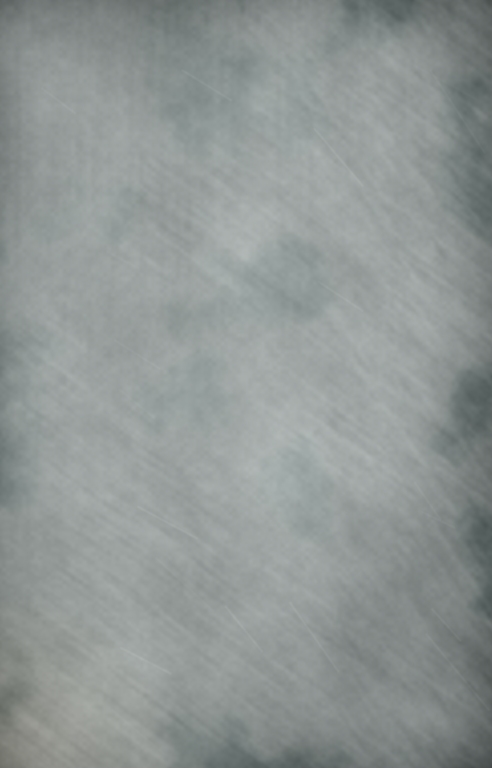
Give the GLSL for this texture, as a WebGL 2 fragment shader.

```glsl
#version 300 es
precision highp float;
// Worn grey-green metal plate: cloudy mottling from layered value noise,
// brushed streaks from stretched noise, scattered hairline scratches,
// and uneven dark edges with a warm lower-left corner.

uniform vec2 u_resolution;
out vec4 fragColor;

float hash(vec2 p) {
  return fract(sin(dot(p, vec2(127.1, 311.7))) * 43758.5453);
}

float noise(vec2 p) {
  vec2 i = floor(p), f = fract(p);
  f = f * f * (3.0 - 2.0 * f);
  return mix(mix(hash(i), hash(i + vec2(1, 0)), f.x),
             mix(hash(i + vec2(0, 1)), hash(i + vec2(1, 1)), f.x), f.y);
}

float fbm(vec2 p) {
  float sum = 0.0, amp = 0.5;
  for (int i = 0; i < 5; i++) {
    sum += amp * noise(p);
    p = mat2(1.6, 1.2, -1.2, 1.6) * p + 7.3;
    amp *= 0.5;
  }
  return sum / 0.97;
}

// Noise drawn out along one direction, centred on zero
float streaks(vec2 p, float angle, vec2 freq) {
  vec2 dir = vec2(cos(angle), sin(angle));
  vec2 s = vec2(dot(p, dir), dot(p, vec2(-dir.y, dir.x)));
  s.y += 0.006 * noise(s * 9.0);
  return 0.6 * noise(s * freq) + 0.4 * noise(s * freq * 0.55 + 31.0) - 0.5;
}

float segmentDistance(vec2 p, vec2 a, vec2 b) {
  vec2 ab = b - a;
  return length(p - a - ab * clamp(dot(p - a, ab) / dot(ab, ab), 0.0, 1.0));
}

void main() {
  vec2 p = gl_FragCoord.xy / u_resolution.y;
  vec2 uv = gl_FragCoord.xy / u_resolution;
  float width = u_resolution.x / u_resolution.y;
  float cloud = fbm(p * 5.0 + 3.0);
  float mottle = fbm(p * 13.0 + 19.0);

  // Uneven darkening from each edge
  float wobble = 0.6 + 0.8 * cloud;
  float lowRight = mix(1.1, 0.85, uv.y);
  float edge = 0.22 * lowRight * exp(-(width - p.x) * wobble / 0.11)
             + 0.13 * exp(-p.x * wobble / 0.06)
             + 0.18 * exp(-(1.0 - p.y) * wobble / 0.07)
             + 0.15 * mix(0.6, 1.1, uv.x) * exp(-p.y * wobble / 0.07);
  float tone = 0.672 - edge;

  // Broad clouds and darker stains, strongest towards the rim
  float rim = smoothstep(0.02, 0.16, edge);
  float stain = smoothstep(0.54, 0.76, fbm(p * 8.0 + 41.0));
  tone += 0.12 * (cloud - 0.5) + 0.07 * (mottle - 0.5);
  tone -= stain * mix(0.045, 0.10, rim);

  // Brushed streaks: diagonal below and right, upright above and left
  float diagonal = smoothstep(0.35, 0.6, fbm(p * 4.0 + 60.0) + 0.25 * (uv.x - uv.y));
  float upright = smoothstep(0.2, 0.8, uv.y - 0.5 * uv.x + 0.2);
  tone += 0.055 * diagonal * streaks(p, -0.62, vec2(14.0, 170.0));
  tone += 0.050 * smoothstep(0.3, 0.9, uv.x) * streaks(p, -0.98, vec2(16.0, 160.0));
  tone += 0.030 * upright * streaks(p, 1.57, vec2(9.0, 150.0));

  // Faint hairline scratches
  for (int i = 0; i < 26; i++) {
    float k = float(i);
    vec2 start = vec2(hash(vec2(k, 1.0)) * width, hash(vec2(k, 2.0)));
    float angle = -0.45 - 0.6 * hash(vec2(k, 3.0));
    vec2 end = start + (0.04 + 0.09 * hash(vec2(k, 4.0))) * vec2(cos(angle), sin(angle));
    float line = 1.0 - smoothstep(0.0, 0.0028, segmentDistance(p, start, end));
    tone += 0.028 * line * hash(vec2(k, 5.0));
  }

  // Soft fine grain
  tone += 0.024 * (noise(p * 190.0) - 0.5) + 0.024 * (noise(p * 85.0 + 5.0) - 0.5);

  // Cool tint, greener in stains, warmer in the lower-left corner
  vec3 colour = tone + vec3(-0.020, 0.008, 0.002);
  colour += vec3(-0.012, 0.002, 0.002) * stain;
  float warmth = exp(-dot(p, p) / 0.035);
  colour += vec3(0.035, 0.012, -0.012) * warmth;
  fragColor = vec4(clamp(colour, 0.0, 1.0), 1.0);
}
```
